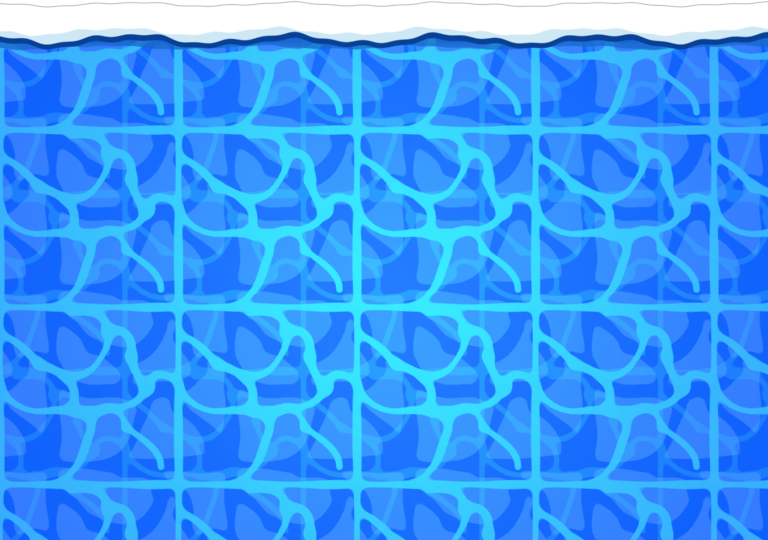
Reproduce this texture procedurally as a Shadertoy shader.

```glsl
// Tiled pool water: glowing caustic strands over blue, with a foamy waterline on top.
#define TILE vec2(0.3306, 0.3283)
#define FIRST_ROW 0.2407
#define STRAND_WIDTH 0.021
#define SHADE_WIDTH 0.036
#define PALE_WIDTH 0.015
#define SHADE_SHIFT vec2(0.295, -0.11)
#define PALE_SHIFT vec2(0.70, 0.36)
#define FILLET 0.045
#define GLOW_CENTER vec2(0.71, 0.53)
#define GLOW_FALLOFF 3.2
#define WAVE_LENGTH 0.2926

const float TAU = 6.28318;

float smoothMin(float a, float b) {
    float h = max(FILLET - abs(a - b), 0.0) / FILLET;
    return min(a, b) - h * h * FILLET * 0.25;
}

float segmentDistance(vec2 p, vec2 a, vec2 b) {
    vec2 ab = b - a;
    return length(p - a - ab * clamp(dot(p - a, ab) / dot(ab, ab), 0.0, 1.0));
}

// Quadratic curve from a to c, bent toward b
float curve(vec2 p, vec2 a, vec2 b, vec2 c) {
    float d = 9.0;
    vec2 last = a;
    for (int i = 1; i <= 8; i++) {
        float s = float(i) / 8.0;
        vec2 next = mix(mix(a, b, s), mix(b, c, s), s);
        d = min(d, segmentDistance(p, last, next));
        last = next;
    }
    return d;
}

// Distance to the repeating strand network, in tile units
float causticNet(vec2 t) {
    vec2 p = fract(t);
    vec2 inside = sin(p * TAU * 0.5);
    p += 0.010 * inside.x * inside.y * sin(p.yx * TAU * vec2(4.0, 3.0) + vec2(0.5, 2.0));
    vec2 seam = 0.5 - abs(p - 0.5);
    seam.y += 0.010 * sin(TAU * t.x * 2.0);
    float d = smoothMin(seam.x, abs(seam.y));
    // Diagonal and left valley
    d = smoothMin(d, curve(p, vec2(0.0, 0.15), vec2(0.12, 0.20), vec2(0.22, 0.32)));
    d = smoothMin(d, curve(p, vec2(0.22, 0.32), vec2(0.46, 0.42), vec2(0.42, 0.56)));
    d = smoothMin(d, curve(p, vec2(0.0, 0.44), vec2(0.08, 0.63), vec2(0.42, 0.58)));
    // Right ridge
    d = smoothMin(d, curve(p, vec2(0.42, 0.58), vec2(0.78, 0.62), vec2(0.82, 0.44)));
    d = smoothMin(d, curve(p, vec2(0.82, 0.44), vec2(0.86, 0.33), vec2(1.0, 0.42)));
    // Upper rounded cell and its branch
    d = smoothMin(d, curve(p, vec2(0.40, 0.03), vec2(0.60, 0.0), vec2(0.60, 0.14)));
    d = smoothMin(d, curve(p, vec2(0.60, 0.14), vec2(0.62, 0.36), vec2(0.37, 0.39)));
    d = smoothMin(d, curve(p, vec2(0.60, 0.14), vec2(0.74, 0.10), vec2(0.74, 0.28)));
    d = smoothMin(d, curve(p, vec2(0.74, 0.28), vec2(0.76, 0.42), vec2(0.83, 0.46)));
    // Lower cells
    d = smoothMin(d, curve(p, vec2(0.50, 0.58), vec2(0.53, 0.82), vec2(0.34, 0.99)));
    d = smoothMin(d, curve(p, vec2(0.50, 0.61), vec2(0.66, 0.50), vec2(0.70, 0.68)));
    d = smoothMin(d, curve(p, vec2(0.70, 0.68), vec2(0.90, 0.78), vec2(0.90, 0.90)));
    return d;
}

float strokeMask(float d, float width, float soft) {
    return 1.0 - smoothstep(width - soft, width + soft, d);
}

// Irregular ripple with a main swell
float ripple(float x, float phase) {
    float a = TAU * x / WAVE_LENGTH + phase;
    return 0.65 * cos(a) + 0.22 * sin(a * 2.3 + 1.0) + 0.16 * sin(a * 4.7);
}

void mainImage(out vec4 fragColor, in vec2 fragCoord) {
    vec2 p = fragCoord / iResolution.y;
    p.y = 1.0 - p.y;
    float pixel = 1.0 / iResolution.y;
    float soft = pixel / TILE.x;
    vec2 t = (p - vec2(0.0, FIRST_ROW)) / TILE;

    // Water tint, brightest near the middle
    vec2 away = p - GLOW_CENTER;
    float glow = exp(-dot(away, away) * GLOW_FALLOFF);
    vec3 water = mix(vec3(0.20, 0.46, 1.0), vec3(0.23, 0.63, 1.0), glow);
    vec3 shade = mix(vec3(0.03, 0.35, 0.99), vec3(0.13, 0.47, 1.0), glow);
    vec3 strand = mix(vec3(0.22, 0.66, 0.99), vec3(0.22, 0.94, 1.0), glow);

    // Shaded, pale and bright layers share one network
    float shadeWidth = SHADE_WIDTH + 0.016 * sin(TAU * (t.x + 2.0 * t.y)) * sin(TAU * t.y);
    float strandWidth = STRAND_WIDTH + 0.005 * sin(TAU * (2.0 * t.x - t.y));
    vec3 color = mix(water, shade, 0.9 * strokeMask(causticNet(t - SHADE_SHIFT), shadeWidth, soft));
    color = mix(color, strand, 0.32 * strokeMask(causticNet(t - PALE_SHIFT), PALE_WIDTH, soft));
    color = mix(color, strand, 0.95 * strokeMask(causticNet(t), strandWidth, soft));

    // Waterline bands, from the lowest to the foam
    float swell = ripple(p.x - 0.533, 0.0);
    float lowerEdge = 0.088 - 0.005 * ripple(p.x - 0.51, 0.6);
    float navyEdge = 0.081 - 0.011 * swell;
    float paleEdge = 0.071 - 0.012 * swell;
    float foamEdge = 0.058 - 0.009 * ripple(p.x - 0.52, 0.3);
    color = mix(color, vec3(0.09, 0.40, 0.78), 0.75 * strokeMask(p.y, lowerEdge, pixel));
    color = mix(color, vec3(0.03, 0.25, 0.59), strokeMask(p.y, navyEdge, pixel));
    color = mix(color, vec3(0.81, 0.91, 0.96), strokeMask(p.y, paleEdge, pixel));
    color = mix(color, vec3(1.0), strokeMask(p.y, foamEdge, pixel));

    // Thin line near the top border
    float hairline = abs(p.y - 0.008 + 0.005 * swell);
    color = mix(color, vec3(0.45, 0.54, 0.62), 0.6 * strokeMask(hairline, 0.0008, pixel));
    fragColor = vec4(color, 1.0);
}
```
